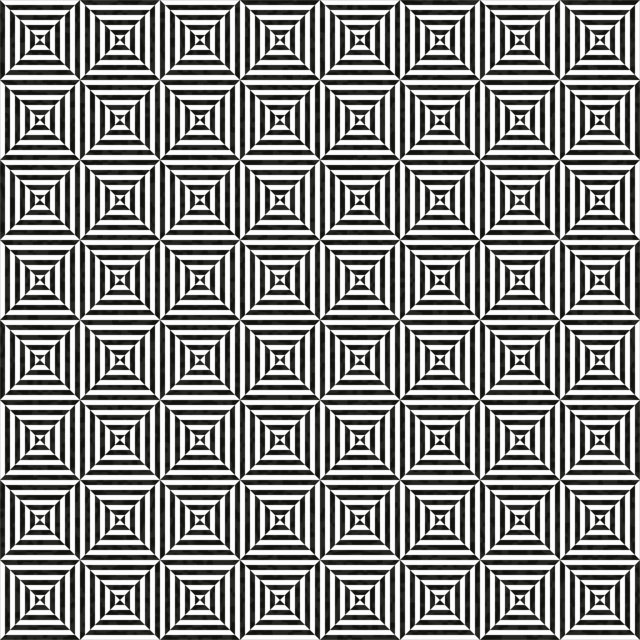
Give the GLSL for this pattern, as a three.js fragment shader.

```glsl
varying vec2 vUv;

const float REPEATS = 8.0;          // cells across and up, even so the phases tile
const float BANDS = 8.0;            // stripes from cell centre to cell edge
const float EDGE = 0.0013;          // half width of the edge smoothing, in canvas units
const float MOTTLE_GRID = 128.0;    // ink mottle cells across the canvas
const vec3 PAPER = vec3(0.995);
const vec3 INK_DARK = vec3(0.07, 0.07, 0.06);
const vec3 INK_LIGHT = vec3(0.14, 0.14, 0.13);

float hash(vec2 p) {
  vec3 q = fract(vec3(p.xyx) * 0.1031);
  q += dot(q, q.yzx + 33.33);
  return fract((q.x + q.y) * q.z);
}

// Value noise that wraps after a whole number of grid cells
float wrappedNoise(vec2 uv, float grid) {
  vec2 p = uv * grid;
  vec2 cell = floor(p);
  vec2 f = fract(p);
  f = f * f * (3.0 - 2.0 * f);
  vec2 a = mod(cell, grid);
  vec2 b = mod(cell + 1.0, grid);
  return mix(mix(hash(a), hash(vec2(b.x, a.y)), f.x),
             mix(hash(vec2(a.x, b.y)), hash(b), f.x), f.y);
}

float softStep(float signedDistance) {
  return smoothstep(-EDGE, EDGE, signedDistance);
}

// Alternating stripes, starting with a full one at distance zero
float stripes(float dist) {
  float width = 0.5 / (REPEATS * BANDS);
  float wave = abs(mod(dist / width - 0.5, 2.0) - 1.0) - 0.5;
  return softStep(wave * width);
}

void main() {
  // Distance from the cell centre along each axis, in canvas units
  vec2 grid = vUv * REPEATS;
  vec2 cell = floor(grid);
  vec2 d = abs(fract(grid) - 0.5) / REPEATS;

  // Level stripes above and below, upright stripes of opposite phase at the sides
  float level = stripes(d.y);
  float upright = 1.0 - stripes(d.x);
  float sector = softStep((d.y - d.x) * inversesqrt(2.0));
  float ink = mix(upright, level, sector);

  // Neighbouring cells swap ink and paper, so stripes run evenly across the borders
  float oddCell = mod(cell.x + cell.y, 2.0);
  ink = mix(1.0 - ink, ink, oddCell);

  // Slightly uneven ink tone
  float mottle = smoothstep(0.3, 0.7, wrappedNoise(vUv, MOTTLE_GRID));
  vec3 inkColor = mix(INK_DARK, INK_LIGHT, mottle);

  gl_FragColor = vec4(mix(PAPER, inkColor, ink), 1.0);
}
```
